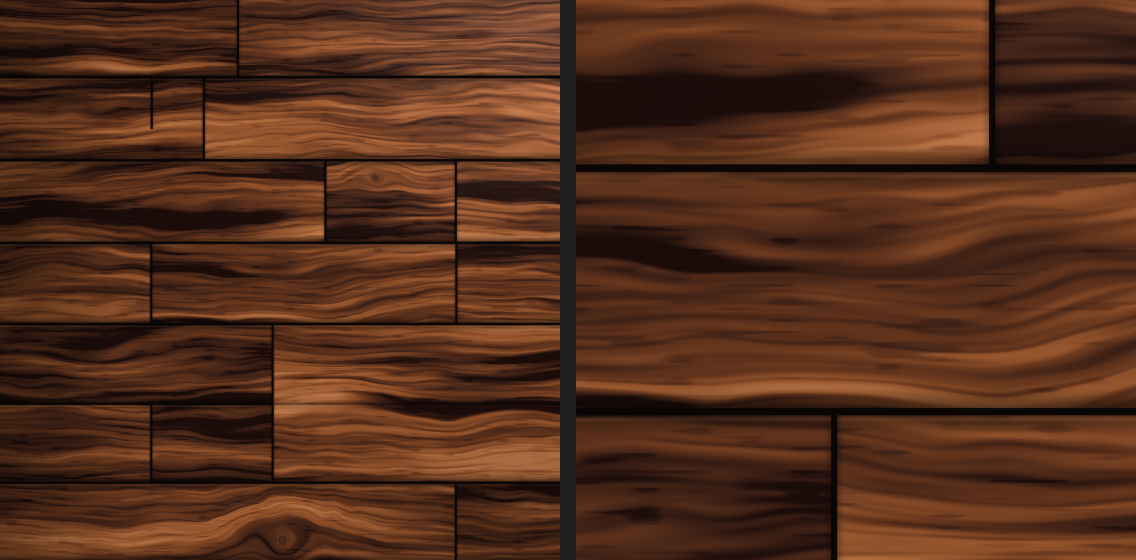
Left, the full canvas; right, a detail of the centre.
Reproduce this texture procedurally as a WebGL 1 fragment shader.

```glsl
precision highp float;
uniform vec2 u_resolution;

float hash(vec2 p) {
  vec3 h = fract(p.xyx * 0.1031);
  h += dot(h, h.yzx + 33.33);
  return fract((h.x + h.y) * h.z);
}

float noise(vec2 p) {
  vec2 i = floor(p), f = fract(p);
  f = f * f * (3.0 - 2.0 * f);
  return mix(mix(hash(i), hash(i + vec2(1, 0)), f.x),
             mix(hash(i + vec2(0, 1)), hash(i + vec2(1, 1)), f.x), f.y);
}

float fbm(vec2 p) {
  float sum = 0.0, amp = 0.533;
  for (int i = 0; i < 4; i++) {
    sum += amp * noise(p);
    p = p * 2.03 + 17.3;
    amp *= 0.5;
  }
  return sum;
}

// Two end joints per row (2.0 = none) and the tone of each plank
void rowLayout(float row, out vec2 joints, out vec3 tones) {
  if (row < 0.5)      { joints = vec2(0.425, 2.0);   tones = vec3(0.47, 0.53, 0.53); }
  else if (row < 1.5) { joints = vec2(0.271, 0.364); tones = vec3(0.53, 0.53, 0.68); }
  else if (row < 2.5) { joints = vec2(0.581, 0.814); tones = vec3(0.64, 0.60, 0.67); }
  else if (row < 3.5) { joints = vec2(0.270, 0.815); tones = vec3(0.56, 0.55, 0.68); }
  else if (row < 4.5) { joints = vec2(0.487, 2.0);   tones = vec3(0.56, 0.67, 0.67); }
  else if (row < 5.5) { joints = vec2(0.270, 0.487); tones = vec3(0.55, 0.33, 0.67); }
  else                { joints = vec2(0.814, 2.0);   tones = vec3(0.56, 0.46, 0.46); }
}

// Bends the grain coordinate into rings; returns the dark core
float addKnot(vec2 uv, vec2 center, vec2 size, inout float grain) {
  vec2 d = (uv - center) / size;
  d += 0.25 * (vec2(noise(uv * 35.0), noise(uv * 35.0 + 9.0)) - 0.5);
  float r2 = dot(d, d);
  grain = mix(grain, 1.0 - center.y + sqrt(r2) * size.y * 1.4, exp(-r2 * 0.8));
  return exp(-r2 * 14.0);
}

vec3 woodRamp(float w) {
  vec3 c = mix(vec3(0.10, 0.045, 0.038), vec3(0.24, 0.125, 0.08), smoothstep(0.0, 0.3, w));
  c = mix(c, vec3(0.37, 0.195, 0.105), smoothstep(0.25, 0.55, w));
  c = mix(c, vec3(0.54, 0.305, 0.16), smoothstep(0.5, 0.8, w));
  return mix(c, vec3(0.68, 0.43, 0.26), smoothstep(0.75, 1.1, w));
}

void main() {
  vec2 uv = gl_FragCoord.xy / u_resolution;
  float aa = 0.7 / u_resolution.y;
  float top = 1.0 - uv.y;

  // Rows and planks
  float s = (top - 0.008 * sin(3.9 * (top - 0.13)) - 0.137) / 0.1445 + 1.0;
  s = min(s, 6.96);
  float row = floor(s), f = fract(s);
  vec2 joints;
  vec3 tones;
  rowLayout(row, joints, tones);
  float index = step(joints.x, uv.x) + step(joints.y, uv.x);
  float tone = index < 0.5 ? tones.x : (index < 1.5 ? tones.y : tones.z);
  bool wide = uv.x > 0.487 && row > 3.5 && row < 5.5;
  vec2 plank = wide ? vec2(4, 1) : vec2(row, index);
  if (row == 1.0) plank.y = max(index, 1.0);
  float seed = hash(plank * 7.0 + 3.0);

  // Warped grain with knots
  vec2 q = uv + seed * vec2(23.0, 41.0);
  float grain = top + 0.085 * (fbm(q * vec2(2.6, 6.0)) - 0.5)
              + 0.008 * (noise(q * vec2(9.0, 30.0)) - 0.5);
  float core = 0.0;
  if (row == 6.0) core = addKnot(uv, vec2(0.508, 0.035), vec2(0.075, 0.055), grain);
  if (row == 2.0 && index == 1.0) core = addKnot(uv, vec2(0.672, 0.682), vec2(0.04, 0.024), grain);

  // Bands, burnt streaks, growth lines, fibres and pores
  float shift = seed * 60.0;
  float bands = fbm(vec2(q.x * 2.0, grain * 42.0 + shift));
  float streak = smoothstep(0.52, 0.72, fbm(vec2(q.x * 1.6 + 5.0, grain * 27.0 + shift)));
  float lines = pow(0.5 + 0.5 * sin(grain * 420.0 + 9.0 * bands), 4.0);
  float fibre = noise(vec2(q.x * 16.0, grain * 230.0 + shift));
  float pores = smoothstep(0.72, 0.95, noise(vec2(q.x * 32.0, q.y * 290.0)));
  float w = tone + 1.35 * (bands - 0.5) + 0.24 * (fibre - 0.5)
          - mix(0.35, 0.75, hash(plank + 5.0)) * streak
          - 0.16 * lines - 0.14 * pores - 0.5 * core;
  vec3 color = woodRamp(w);

  // Light from the upper right, darker left side and corners
  float sheen = smoothstep(0.3, 1.05, uv.x) * smoothstep(0.4, 1.0, uv.y);
  color += vec3(0.17, 0.135, 0.125) * sheen * (0.55 + 0.6 * fibre);
  color *= mix(0.72, 1.06, smoothstep(-0.05, 0.3, uv.x));
  color *= 1.0 - 0.22 * smoothstep(0.3, 0.0, uv.y) * smoothstep(0.4, 1.0, uv.x);

  // Seams with burnt edges and a thin lit bevel
  float dy = min(f, 1.0 - f) * 0.1445;
  bool inner = wide && (row == 4.0 ? f > 0.5 : f < 0.5);
  float seamY = inner ? 0.35 : 1.0;
  float dx = min(abs(uv.x - joints.x), abs(uv.x - joints.y));
  if (row == 1.0 && f > 0.62) dx = abs(uv.x - joints.y);
  color *= 1.0 - 0.45 * seamY * smoothstep(0.016, 0.0, dy);
  color *= 1.0 - 0.3 * smoothstep(0.007, 0.0, dx);
  float bevel = exp(-pow((f * 0.1445 - 0.0045) / 0.0013, 2.0));
  color += vec3(0.11, 0.075, 0.06) * bevel * seamY * (0.4 + 0.6 * noise(uv * vec2(30.0, 4.0)));
  float gap = seamY * (1.0 - smoothstep(0.0022 - aa, 0.0022 + aa, dy));
  gap = max(gap, 1.0 - smoothstep(0.0018 - aa, 0.0018 + aa, dx));
  gl_FragColor = vec4(mix(color, vec3(0.03, 0.018, 0.018), gap * 0.95), 1.0);
}
```
